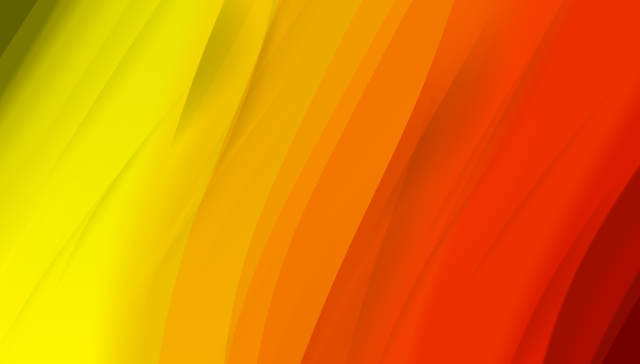
Reproduce this background procedurally as a Shadertoy shader.

```glsl
// Leaning translucent ribbons running from olive and yellow through orange to deep red.
// Curved edges are painted from left to right, each covering everything to its right;
// tapered blades and hashed streaks then add the fine overlapping shading.

const float PI = 3.14159265;

float hash(float n) {
    return fract(sin(n * 127.1) * 43758.5453);
}

// Signed horizontal distance to a bowed edge; positive on its right.
float edgeDistance(vec2 p, float foot, float bow, float top) {
    return p.x - mix(foot, top, p.y) - 4.0 * bow * p.y * (1.0 - p.y);
}

// Covers the right side of an edge with a colour.
vec3 layer(vec3 base, vec3 paint, float d, float softness) {
    float blur = max(softness, 0.75 / iResolution.x);
    return mix(base, paint, smoothstep(-blur, blur, d));
}

// Tapered leaf from one point to another, crisp on the left and fading right.
float blade(vec2 p, vec2 low, vec2 high, float bow, float width) {
    float t = (p.y - low.y) / (high.y - low.y);
    float inside = clamp(t, 0.0, 1.0);
    float taper = sin(PI * inside);
    float d = p.x - mix(low.x, high.x, inside) - bow * taper;
    float reach = width * taper + 0.0001;
    float blur = 1.0 / iResolution.x;
    return smoothstep(-blur, blur, d) * (1.0 - smoothstep(0.0, reach, d)) * taper;
}

vec3 oliveToYellow(vec2 p) {
    vec3 c = vec3(0.38, 0.38, 0.0);
    c = layer(c, vec3(0.48, 0.47, 0.0), edgeDistance(p, -0.337, 0.0, 0.059), 0.0);
    c = layer(c, vec3(0.60, 0.58, 0.0), edgeDistance(p, -0.270, 0.0, 0.094), 0.008);
    c = layer(c, vec3(0.78, 0.75, 0.0), edgeDistance(p, -0.235, -0.01, 0.122), 0.020);
    c = layer(c, vec3(0.87, 0.84, 0.0), edgeDistance(p, -0.200, -0.01, 0.165), 0.025);
    vec3 yellow = mix(vec3(1.0, 0.96, 0.0), vec3(0.91, 0.88, 0.0), p.y);
    return layer(c, yellow, edgeDistance(p, -0.130, -0.01, 0.230), 0.070);
}

vec3 goldToOrange(vec3 c, vec2 p) {
    c = layer(c, vec3(0.95, 0.82, 0.0), edgeDistance(p, 0.165, -0.020, 0.325), 0.035);
    c = layer(c, vec3(0.93, 0.75, 0.0), edgeDistance(p, 0.205, -0.016, 0.375), 0.025);
    vec3 amber = mix(vec3(0.96, 0.68, 0.0), vec3(0.92, 0.66, 0.0), p.y);
    c = layer(c, amber, edgeDistance(p, 0.247, -0.016, 0.436), 0.002);
    c = layer(c, vec3(0.95, 0.60, 0.0), edgeDistance(p, 0.350, -0.030, 0.566), 0.0);
    c = layer(c, vec3(0.96, 0.54, 0.0), edgeDistance(p, 0.354, -0.024, 0.618), 0.0);
    return layer(c, vec3(0.95, 0.465, 0.0), edgeDistance(p, 0.401, -0.027, 0.645), 0.0);
}

vec3 scarletToMaroon(vec3 c, vec2 p) {
    vec3 rust = mix(vec3(0.87, 0.29, 0.0), vec3(0.95, 0.37, 0.0), smoothstep(0.6, 1.0, p.y));
    c = layer(c, rust, edgeDistance(p, 0.469, 0.004, 0.710), 0.0);
    c = layer(c, vec3(0.95, 0.24, 0.0), edgeDistance(p, 0.570, 0.0, 0.790), 0.070);
    c = layer(c, vec3(0.93, 0.19, 0.0), edgeDistance(p, 0.640, -0.020, 0.895), 0.012);
    c = layer(c, vec3(0.86, 0.11, 0.0), edgeDistance(p, 0.785, -0.017, 1.080), 0.025);
    c = layer(c, vec3(0.63, 0.06, 0.0), edgeDistance(p, 0.848, -0.042, 1.200), 0.004);
    c = layer(c, vec3(0.67, 0.05, 0.0), edgeDistance(p, 0.885, -0.030, 1.260), 0.010);
    c = layer(c, vec3(0.54, 0.04, 0.0), edgeDistance(p, 0.922, -0.020, 1.300), 0.003);
    return layer(c, vec3(0.46, 0.0, 0.0), edgeDistance(p, 0.940, -0.020, 1.350), 0.002);
}

// Larger shaded folds beside the main ribbons.
vec3 shadeFolds(vec3 c, vec2 p) {
    c *= 1.0 - 0.20 * blade(p, vec2(0.26, 0.58), vec2(0.38, 1.10), -0.010, 0.090);
    c *= 1.0 - 0.09 * blade(p, vec2(0.30, 0.38), vec2(0.45, 1.15), 0.010, 0.030);
    c *= 1.0 - 0.10 * blade(p, vec2(0.58, 0.35), vec2(0.78, 1.00), -0.010, 0.110);
    c *= 1.0 - 0.07 * blade(p, vec2(0.50, -0.20), vec2(0.68, 0.80), 0.005, 0.070);
    c *= 1.0 - 0.05 * blade(p, vec2(0.64, 0.25), vec2(0.92, 1.10), -0.015, 0.035);
    c *= 1.0 - 0.12 * blade(p, vec2(0.76, -0.15), vec2(0.98, 0.55), -0.015, 0.060);
    return c;
}

// Thin crossing streaks, strongest in the olive and red regions.
float streaks(vec2 p) {
    float flow = p.x - 0.27 * p.y;
    float calm = smoothstep(0.18, 0.26, flow) * (1.0 - smoothstep(0.43, 0.49, flow));
    float sum = 0.0;
    for (int i = 0; i < 36; i++) {
        float n = float(i) + 1.0;
        float footX = mix(-0.30, 1.0, hash(n));
        float lean = mix(0.20, 0.42, hash(n + 41.3));
        float startY = mix(-0.5, 0.5, hash(n + 83.7));
        float span = mix(0.5, 1.1, hash(n + 19.9));
        vec2 low = vec2(footX + lean * startY, startY);
        float width = mix(0.015, 0.075, hash(n + 65.1));
        float tone = mix(-0.065, 0.035, hash(n + 7.7));
        sum += tone * blade(p, low, low + vec2(lean, 1.0) * span, -0.015, width);
    }
    return sum * mix(1.0, 0.25, calm);
}

void mainImage(out vec4 fragColor, in vec2 fragCoord) {
    vec2 p = fragCoord / iResolution.xy;
    p.x += 0.005 * sin(2.0 * PI * p.y);

    vec3 color = oliveToYellow(p);
    color = goldToOrange(color, p);
    color = scarletToMaroon(color, p);
    color = shadeFolds(color, p);
    color *= 1.0 + streaks(p);
    fragColor = vec4(clamp(color, 0.0, 1.0), 1.0);
}
```
